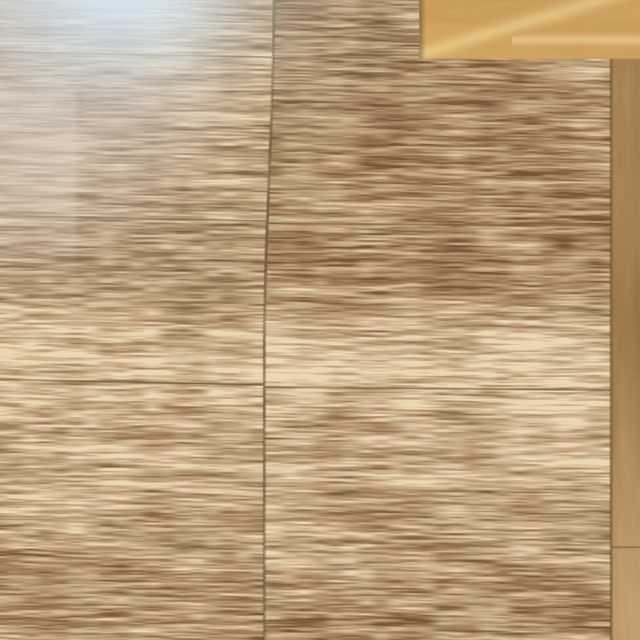
Give the GLSL for this texture, as a WebGL 1 fragment shader.

```glsl
precision highp float;
uniform vec2 u_resolution;

const vec3 WOOD_DARK = vec3(0.47, 0.34, 0.21);
const vec3 WOOD_MID = vec3(0.72, 0.60, 0.455);
const vec3 WOOD_LIGHT = vec3(0.93, 0.84, 0.70);
const vec3 JOINT_COLOR = vec3(0.45, 0.36, 0.23);
const vec3 GLARE_COLOR = vec3(0.85, 0.92, 0.97);
const vec3 HAZE_COLOR = vec3(0.79, 0.78, 0.77);
const vec3 PANE_COLOR = vec3(0.85, 0.81, 0.76);
const vec3 STRIP_COLOR = vec3(0.63, 0.49, 0.31);
const vec3 BOARD_COLOR = vec3(0.80, 0.63, 0.37);
const vec3 BOARD_SHINE = vec3(0.94, 0.82, 0.57);
const float GRAIN_CONTRAST = 1.45;
const float GRAIN_SLOPE = 0.012;
const float ROW_PITCH = 0.256;
const float ROW_START = 0.399;
const float JOINT_HALF = 0.0014;
const float JOINT_BLUR = 0.0016;
const float SEAM_X = 0.413;
const float STRIP_X = 0.955;
const float BOARD_X = 0.655;
const float BOARD_Y = 0.908;

float hash(vec2 p) {
  return fract(sin(dot(p, vec2(127.1, 311.7))) * 43758.5453);
}

float noise(vec2 p) {
  vec2 i = floor(p), f = fract(p);
  f = f * f * (3.0 - 2.0 * f);
  return mix(mix(hash(i), hash(i + vec2(1.0, 0.0)), f.x),
             mix(hash(i + vec2(0.0, 1.0)), hash(i + vec2(1.0, 1.0)), f.x), f.y);
}

float fbm(vec2 p) {
  float sum = 0.0, amp = 0.5;
  for (int i = 0; i < 4; i++) {
    sum += amp * noise(p);
    p = p * 2.03 + 17.3;
    amp *= 0.5;
  }
  return sum;
}

float band(float y, float center, float width) {
  float d = (y - center) / width;
  return exp(-d * d);
}

float line(float d, float halfWidth, float aa) {
  float soft = max(aa, JOINT_BLUR);
  return 1.0 - smoothstep(halfWidth - soft, halfWidth + soft, abs(d));
}

// Fine horizontal streaks, offset per column of tiles
float grain(vec2 p, float seed) {
  p.y += GRAIN_SLOPE * p.x + 0.005 * (fbm(p * vec2(4.0, 7.0) + seed) - 0.5);
  float fine = noise(vec2(p.x * 17.0, p.y * 265.0) + seed);
  float wide = noise(vec2(p.x * 11.0, p.y * 150.0) + seed * 3.0);
  float hair = noise(vec2(p.x * 42.0, p.y * 390.0) + seed * 5.0);
  return 0.44 * fine + 0.26 * wide + 0.30 * hair - 0.5;
}

vec3 woodColor(float tone) {
  vec3 low = mix(WOOD_DARK, WOOD_MID, clamp(tone * 2.0, 0.0, 1.0));
  return mix(low, WOOD_LIGHT, clamp(tone * 2.0 - 1.0, 0.0, 1.0));
}

void main() {
  vec2 uv = gl_FragCoord.xy / u_resolution;
  float aa = 0.75 / min(u_resolution.x, u_resolution.y);

  // Tile layout, the seam leaning right toward the top
  float seam = SEAM_X + 0.015 * smoothstep(0.45, 1.0, uv.y);
  float right = step(seam, uv.x);
  float seed = 11.0 + 23.0 * right;

  // Wood tone: broad bands, patches and streaks
  float patches = fbm(uv * vec2(2.2, 9.0) + seed);
  float tone = 0.60 + 0.42 * (patches - 0.47) + GRAIN_CONTRAST * grain(uv, seed);
  tone -= mix(0.10, 0.20, right) * band(uv.y, 0.62, 0.09);
  tone -= right * (0.20 * band(uv.y, 0.84, 0.15) + 0.20 * band(uv.y, 1.0, 0.07));
  tone -= 0.16 * band(uv.y, 0.03, 0.10) + 0.15 * right * band(uv.y, 0.21, 0.035);
  tone += 0.13 * band(uv.y, 0.40, 0.13);
  vec3 color = woodColor(tone);

  // Joints between tiles, faded unevenly by wear
  float slant = mix(0.020 * (0.2 - uv.x) + 0.004, -0.004 - 0.008 * (uv.x - SEAM_X), right);
  float row = (uv.y - ROW_START - slant) / ROW_PITCH;
  float rowGap = (fract(row + 0.5) - 0.5) * ROW_PITCH;
  float lastRow = mix(2.5, 1.5, right);
  float joint = line(rowGap, JOINT_HALF, aa) * step(-0.5, row) * step(row, lastRow);
  joint *= 0.65 + 0.5 * noise(uv * vec2(14.0, 5.0));
  float seamWear = 0.55 + 0.55 * noise(vec2(3.0, uv.y * 22.0));
  joint = max(joint, seamWear * line(uv.x - seam, JOINT_HALF * 1.6, aa));
  color = mix(color, JOINT_COLOR, 0.85 * min(joint, 1.0));

  // Window glare and its pale reflection
  vec2 spot = (uv - vec2(0.19, 1.03)) / vec2(0.23, 0.15);
  float glare = exp(-dot(spot, spot));
  float haze = smoothstep(0.44, 0.14, uv.x) * smoothstep(0.48, 0.86, uv.y);
  float pane = smoothstep(0.128, 0.112, uv.x)
             * smoothstep(0.50, 0.72, uv.y) * smoothstep(0.870, 0.850, uv.y);
  color = mix(color, HAZE_COLOR, 0.52 * haze);
  color = mix(color, PANE_COLOR, 0.42 * pane);
  color = mix(color, GLARE_COLOR, 0.90 * glare);

  // Edge strip on the right
  float strip = smoothstep(STRIP_X - aa, STRIP_X + aa, uv.x);
  vec3 stripColor = STRIP_COLOR + 0.14 * (fbm(uv * vec2(45.0, 6.0)) - 0.47);
  stripColor += 0.12 * smoothstep(0.5, 0.1, uv.y);
  stripColor = mix(stripColor, JOINT_COLOR, 0.6 * line(uv.y - 0.145, JOINT_HALF, aa));
  color = mix(color, stripColor, strip);
  color = mix(color, JOINT_COLOR, 0.7 * line(uv.x - STRIP_X, JOINT_HALF * 1.6, aa));

  // Yellow board across the upper right corner
  float edge = min(uv.x - BOARD_X, uv.y - BOARD_Y);
  float board = smoothstep(-aa, aa, edge);
  float ray = uv.y - 0.915 - 0.30 * (uv.x - BOARD_X);
  float shine = max(band(ray, 0.0, 0.012), step(0.80, uv.x) * band(uv.y, 0.938, 0.008));
  vec3 boardColor = mix(BOARD_COLOR, BOARD_SHINE, 0.65 * shine);
  boardColor *= 0.94 + 0.12 * fbm(uv * vec2(6.0, 40.0));
  boardColor *= mix(0.72, 1.0, smoothstep(0.0, 0.012, uv.x - BOARD_X));
  gl_FragColor = vec4(mix(color, boardColor, board), 1.0);
}
```
